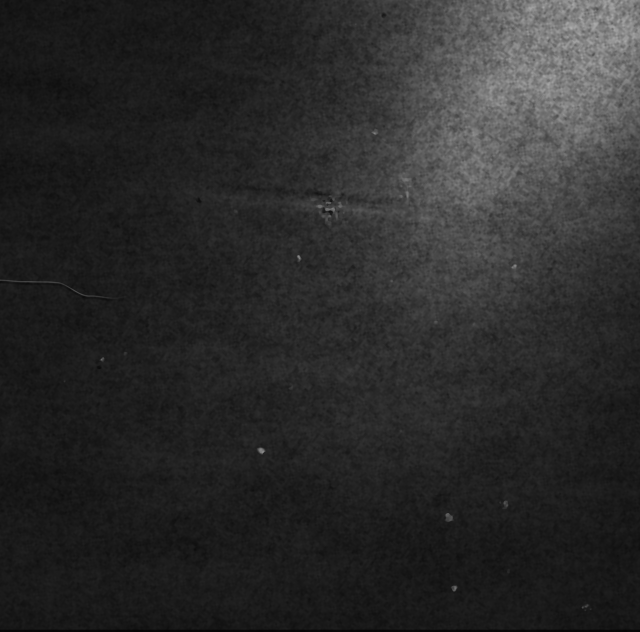
A Shadertoy shader for this texture:

```glsl
// A dark, worn sheet of grey film lit from the upper right corner.
// Soft pools of light are multiplied by fibrous grain, then scuffs,
// a thin crack and scattered flakes and pits are laid on top.

float hash(vec2 p)
{
    vec3 q = fract(vec3(p.xyx) * 0.1031);
    q += dot(q, q.yzx + 33.33);
    return fract((q.x + q.y) * q.z);
}

float noise(vec2 p)
{
    vec2 cell = floor(p), f = fract(p);
    f = f * f * (3.0 - 2.0 * f);
    return mix(mix(hash(cell), hash(cell + vec2(1, 0)), f.x),
               mix(hash(cell + vec2(0, 1)), hash(cell + vec2(1, 1)), f.x), f.y);
}

// Noise centred on zero
float ripple(vec2 p, vec2 frequency, float seed)
{
    return noise(p * frequency + seed) - 0.5;
}

// Soft elliptical spot
float pool(vec2 p, vec2 centre, vec2 radius)
{
    vec2 q = (p - centre) / radius;
    return exp(-dot(q, q));
}

float lighting(vec2 p)
{
    p += 0.03 * vec2(ripple(p, vec2(6.0), 3.0), ripple(p, vec2(6.0), 17.0));
    float light = 0.083;
    light += 0.055 * pool(p, vec2(0.48, 0.48), vec2(0.42));
    light += 0.20 * pool(p, vec2(0.77, 0.80), vec2(0.27, 0.35));
    light += 0.35 * pool(p, vec2(0.93, 1.00), vec2(0.19, 0.22));
    light += 0.08 * pool(p, vec2(0.73, 0.74), vec2(0.08, 0.13));
    return light;
}

// Fine grain, faint fibres, broad stains and small dark pores
float grain(vec2 p)
{
    mat2 turn = mat2(0.8, 0.6, -0.6, 0.8);
    float g = 0.30 * ripple(turn * p, vec2(290.0), 205.0);
    g += 0.22 * ripple(turn * p, vec2(150.0), 141.0);
    g += 0.13 * ripple(p, vec2(70.0, 240.0), 73.0);
    g += 0.10 * ripple(p, vec2(240.0, 80.0), 97.0);
    g += 0.14 * ripple(turn * p, vec2(42.0), 151.0);
    g += 0.20 * ripple(p, vec2(9.0, 14.0), 11.0);
    g += 0.12 * ripple(p, vec2(4.0, 45.0), 29.0);
    float pores = smoothstep(0.3, 0.05, noise(turn * p * 160.0 + 161.0));
    return g - 0.12 * pores;
}

// One ragged blot in some cells of a grid
float blots(vec2 p, float cells, float chance, float radius, float seed, float soft)
{
    vec2 id = floor(p * cells) + seed;
    vec2 centre = 0.25 + 0.5 * vec2(hash(id + 7.1), hash(id + 19.7));
    vec2 offset = (fract(p * cells) - centre) / cells;
    float size = radius * mix(0.5, 1.0, hash(id + 31.3));
    float edge = length(offset) + 1.5 * size * ripple(p, vec2(210.0), seed);
    float strength = mix(0.3, 1.0, hash(id + 53.9)) * (0.5 + noise(p * 260.0));
    return strength * step(hash(id), chance) * smoothstep(size + soft, size - 2.0 * soft, edge);
}

// Wavering hairline that steps down and fades out to the right
float crack(vec2 p, float soft)
{
    float height = 0.553 - 0.022 * smoothstep(0.09, 0.14, p.x);
    height += 0.008 * ripple(p, vec2(28.0, 0.0), 8.0);
    float fade = smoothstep(0.21, 0.12, p.x) * (0.5 + noise(p * vec2(50.0, 1.0)));
    float ridge = smoothstep(soft * 1.3, 0.0, abs(p.y - height));
    float shade = smoothstep(soft * 2.0, 0.0, abs(p.y - height + soft * 2.0));
    return fade * (0.13 * ridge - 0.035 * shade);
}

// Faint sloping rub marks around a broken patch
float scuffs(vec2 p)
{
    float slope = p.y + 0.10 * (p.x - 0.5);
    vec2 along = vec2(p.x, slope);
    float streak = 0.5 + noise(along * vec2(12.0, 160.0));
    float marks = 0.065 * streak * pool(along, vec2(0.55, 0.672), vec2(0.10, 0.009));
    marks += 0.03 * streak * pool(along, vec2(0.37, 0.672), vec2(0.12, 0.008));
    marks -= 0.05 * streak * pool(along, vec2(0.52, 0.692), vec2(0.13, 0.005));
    float crumbs = smoothstep(0.45, 0.85, noise(p * 190.0 + 13.0));
    float gaps = smoothstep(0.65, 0.9, noise(p * 170.0 + 83.0));
    marks += (0.24 * crumbs - 0.14 * gaps) * pool(p, vec2(0.515, 0.67), vec2(0.025, 0.022));
    marks += 0.25 * crumbs * pool(p, vec2(0.635, 0.70), vec2(0.008, 0.022));
    return marks;
}

void mainImage(out vec4 fragColor, in vec2 fragCoord)
{
    vec2 p = fragCoord / iResolution.xy;
    float soft = 1.0 / iResolution.y;

    float tone = lighting(p) * (1.0 + grain(p));
    tone += scuffs(p) + crack(p, max(soft, 0.0015));

    // Pale flakes, dust and black pits
    tone += 0.32 * blots(p, 8.0, 0.12, 0.0065, 23.0, soft);
    tone += 0.18 * blots(p, 17.0, 0.06, 0.003, 67.0, soft);
    tone *= 1.0 - 0.7 * min(blots(p, 11.0, 0.09, 0.004, 113.0, soft), 1.0);

    // Dark rim along the bottom
    tone *= mix(0.3, 1.0, smoothstep(0.002, 0.002 + 2.0 * soft, p.y));
    fragColor = vec4(vec3(clamp(tone, 0.0, 1.0)), 1.0);
}
```
